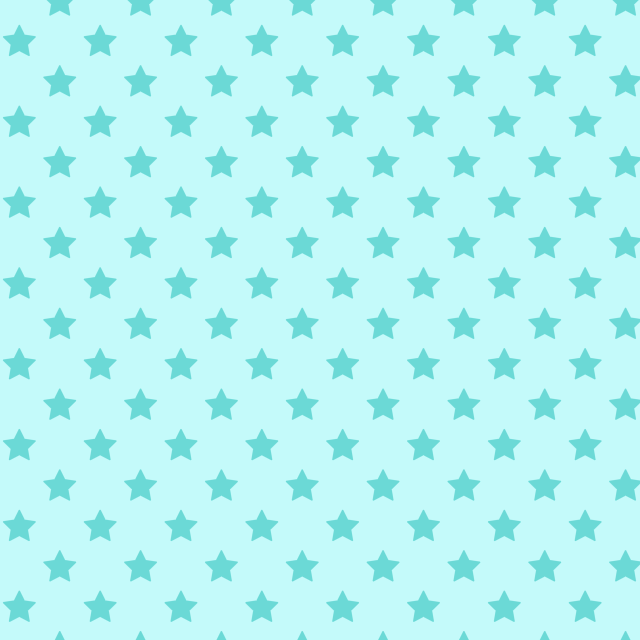
Reproduce this pattern procedurally as a Shadertoy shader.

```glsl
#define PITCH 0.1263
#define ORIGIN vec2(0.0302, 0.9344)
#define TIP_RADIUS 0.0255
#define NOTCH_RADIUS 0.0128
#define ROUNDING 0.0013
#define EDGE_SOFTNESS 0.0008
#define BACKGROUND vec3(0.77, 0.98, 0.98)
#define STAR_COLOR vec3(0.42, 0.85, 0.84)

const float SECTOR = 6.2831853 / 5.0;

// Signed distance to an upright five-pointed star with rounded tips
float starDistance(vec2 p) {
    // Fold the plane into half of one arm
    float angle = atan(p.x, p.y);
    angle = abs(angle - SECTOR * round(angle / SECTOR));
    p = length(p) * vec2(sin(angle), cos(angle));

    // Distance to the edge from tip to notch, negative inside
    vec2 tip = vec2(0.0, TIP_RADIUS);
    vec2 notch = NOTCH_RADIUS * vec2(sin(0.5 * SECTOR), cos(0.5 * SECTOR));
    vec2 edge = notch - tip;
    vec2 fromTip = p - tip;
    float along = clamp(dot(fromTip, edge) / dot(edge, edge), 0.0, 1.0);
    float side = sign(edge.x * fromTip.y - edge.y * fromTip.x);
    return side * length(fromTip - along * edge) - ROUNDING;
}

// Offset from the nearest point of a square lattice
vec2 repeatCentered(vec2 p) {
    return p - PITCH * round(p / PITCH);
}

void mainImage(out vec4 fragColor, in vec2 fragCoord) {
    vec2 p = fragCoord / iResolution.y - ORIGIN;

    // Two lattices, staggered by half a pitch
    float d = min(starDistance(repeatCentered(p)),
                  starDistance(repeatCentered(p - 0.5 * PITCH)));

    float softness = max(EDGE_SOFTNESS, 0.7 / iResolution.y);
    float coverage = 1.0 - smoothstep(-softness, softness, d);
    fragColor = vec4(mix(BACKGROUND, STAR_COLOR, coverage), 1.0);
}
```
